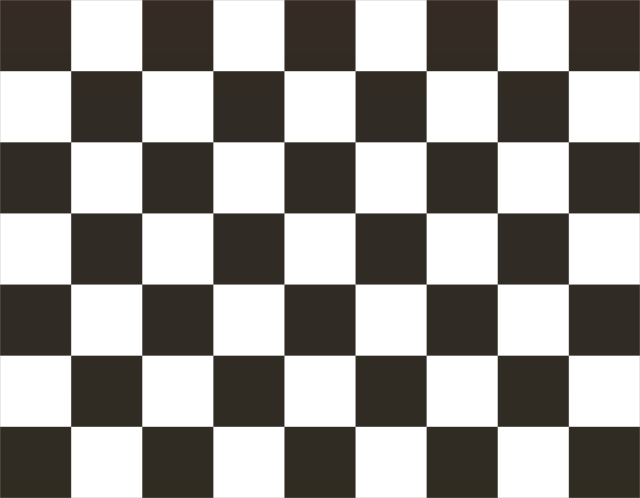
This pattern is drawn by a Shadertoy shader. Its source:

```glsl
#define CELLS vec2(9.0, 7.0)
#define EDGE_WIDTH 0.018
#define LIGHT vec3(1.0)
#define DARK_LOW vec3(0.188, 0.172, 0.135)
#define DARK_MID vec3(0.190, 0.170, 0.143)
#define DARK_TOP vec3(0.208, 0.170, 0.141)

// Soft square wave per axis: +1 in even cells, -1 in odd cells
vec2 softStripes(vec2 cellPos, vec2 edge) {
    vec2 signedDist = 0.5 - abs(mod(cellPos + 0.5, 2.0) - 1.0);
    return clamp(2.0 * signedDist / edge, -1.0, 1.0);
}

// Dark tone drifting from olive below to warm brown at the top
vec3 darkTone(float height) {
    vec3 tone = mix(DARK_LOW, DARK_MID, smoothstep(0.0, 0.45, height));
    return mix(tone, DARK_TOP, smoothstep(0.8, 1.0, height));
}

void mainImage(out vec4 fragColor, in vec2 fragCoord) {
    vec2 uv = fragCoord / iResolution.xy;

    // Edges never get thinner than one pixel
    vec2 edge = max(vec2(EDGE_WIDTH), CELLS / iResolution.xy);

    // The product of both stripe waves forms the checkerboard
    vec2 stripes = softStripes(uv * CELLS, edge);
    float darkness = 0.5 + 0.5 * stripes.x * stripes.y;

    fragColor = vec4(mix(LIGHT, darkTone(uv.y), darkness), 1.0);
}
```
